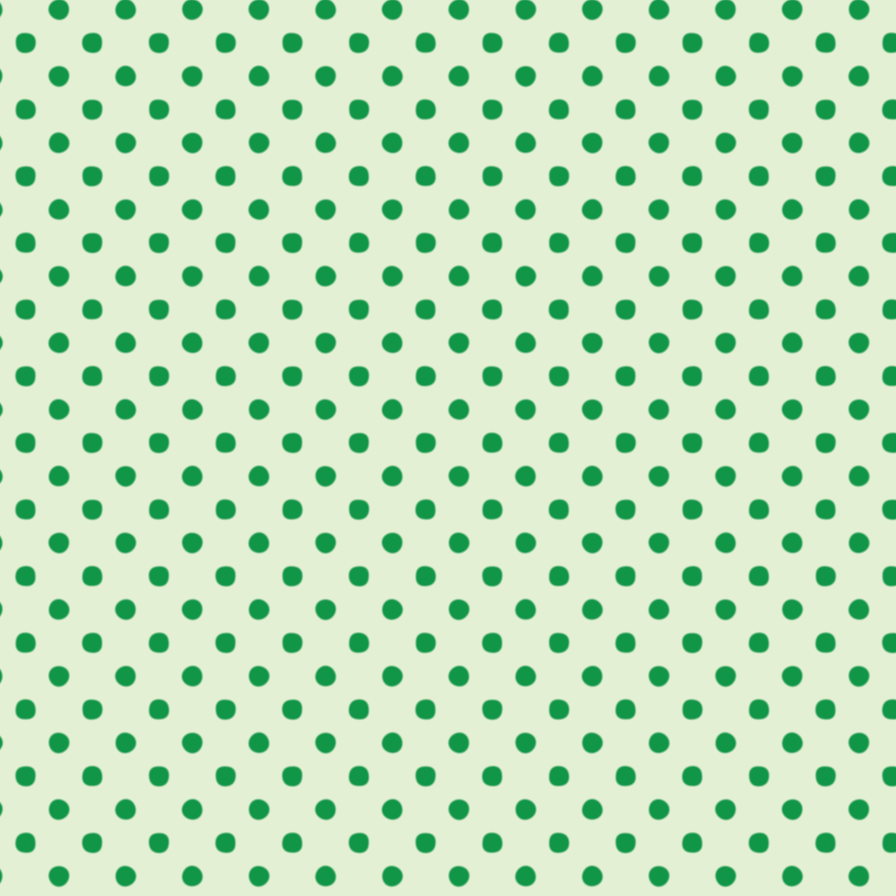
This pattern is drawn by a WebGL 1 fragment shader. Its source:

```glsl
precision highp float;
// Staggered green polka dots on a pale green ground.
// Two square lattices, offset by half a cell, each hold one dot per cell;
// the dots are slightly uneven discs, squarer in the offset rows.

uniform vec2 u_resolution;

float hash(vec2 p) {
  return fract(sin(dot(p, vec2(127.1, 311.7))) * 43758.5453);
}

// Coverage of the dot nearest to p, on a unit lattice.
float dotCoverage(vec2 p, float squareness) {
  vec2 cell = floor(p + 0.5);
  vec2 d = p - cell;
  float angle = atan(d.y, d.x + 1e-6);
  float phase = 6.2832 * hash(cell + 7.0 * squareness);

  // Flattened sides and a faint outline wobble that differs per dot.
  float radius = 0.153 - 0.004 * squareness * cos(4.0 * angle);
  radius += 0.003 * sin(3.0 * angle + phase);
  return 1.0 - smoothstep(-0.024, 0.024, length(d) - radius);
}

void main() {
  vec2 uv = gl_FragCoord.xy / u_resolution;
  vec2 p = (uv - vec2(0.0658, 0.0221)) * 13.44;

  // Main rows and the rows shifted by half a cell.
  float ink = max(dotCoverage(p, 0.0), dotCoverage(p - 0.5, 1.0));

  vec3 ground = vec3(0.896, 0.94, 0.832);
  vec3 green = vec3(0.067, 0.584, 0.28);
  gl_FragColor = vec4(mix(ground, green, ink), 1.0);
}
```
